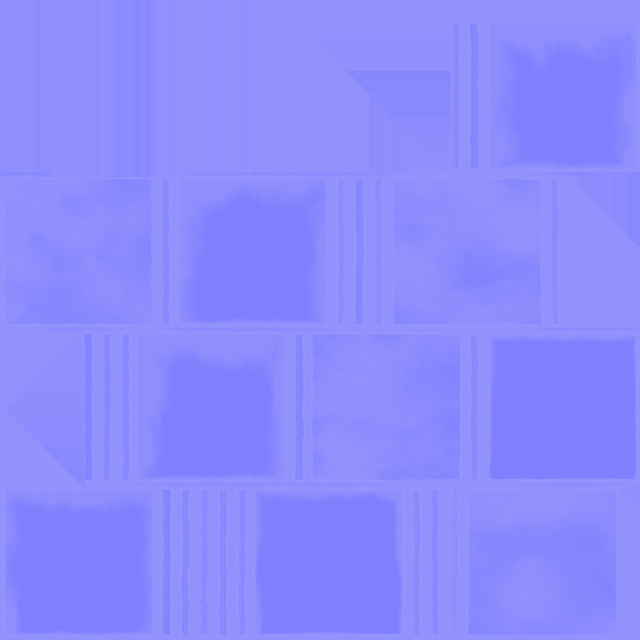
Reproduce this texture map procedurally as a three.js fragment shader.

```glsl
// Flat blue-violet relief map: four rows of square panels, some plain and some cloudy,
// with ragged upright bars in the gaps and ruled, mitred streaks in the empty areas.
// A single "depth" value is built from box distances and noise, then mixed to colour.
#define LIGHT vec3(0.573, 0.573, 0.992)
#define DARK vec3(0.502, 0.502, 1.0)
#define ROW_PITCH 0.2428
#define PANEL vec2(0.2305, 0.2266)
#define MARGIN 0.008
#define BAR_PITCH 0.0293
#define BAR_OFFSET 0.0221
#define BAR_HALF 0.0058
#define RAGGED 0.0035
#define WEAR_DEPTH 0.062
#define SOFT 0.0012

varying vec2 vUv;

float hash(vec2 p) {
  vec3 q = fract(p.xyx * 0.1031);
  q += dot(q, q.yzx + 33.33);
  return fract((q.x + q.y) * q.z);
}

float noise(vec2 p) {
  vec2 i = floor(p), f = fract(p);
  f = f * f * (3.0 - 2.0 * f);
  return mix(mix(hash(i), hash(i + vec2(1, 0)), f.x),
             mix(hash(i + vec2(0, 1)), hash(i + vec2(1, 1)), f.x), f.y);
}

float fbm(vec2 p) {
  float sum = 0.0, amp = 0.5;
  for (int i = 0; i < 5; i++) {
    sum += amp * noise(p);
    p = mat2(1.6, 1.2, -1.2, 1.6) * p + 7.3;
    amp *= 0.5;
  }
  return sum / 0.97;
}

float inside(float d) { return smoothstep(-SOFT, SOFT, d); }
float span(float v, float a, float b) { return inside(v - a) * inside(b - v); }
float ruled(float v) { return noise(vec2(v * 210.0, 3.0)) - 0.5; }

// Left end of each row, and the gap before each panel (the last one trails)
float rowStart(float r) {
  return r < 0.5 ? 0.008 : r < 1.5 ? 0.116 : r < 2.5 ? 0.0065 : 0.69;
}
vec4 rowGaps(float r) {
  return r < 0.5 ? vec4(0.0, 0.16, 0.103, 0.0)
       : r < 1.5 ? vec4(0.099, 0.043, 0.0456, 0.0)
       : r < 2.5 ? vec4(0.0, 0.043, 0.104, 0.026)
                 : vec4(0.0742, 0.1, 0.1, 0.0);
}

// Streaks drawn out from the panel edges, meeting at 45 degree mitres
float streaks(vec2 p) {
  float x = p.x, y = p.y, col = ruled(x), line = ruled(y);
  float top = inside(y - 0.723), body = span(y, 0.733, 0.889);
  float mitre = x + y - 1.4297;
  float d = top * span(x, -1.0, 0.243) * (0.2 + 0.2 * smoothstep(0.16, 0.18, x) + 0.3 * col);
  d += top * span(x, 0.243, 0.43) * (0.06 + 0.12 * col);
  d += inside(mitre) * span(x, -1.0, 0.705)
     * (body * (mix(0.2, 0.6, (y - 0.733) / 0.156) + 0.2 * line)
        + span(y, 0.889, 0.96) * (0.07 + 0.12 * line));
  d += inside(-mitre) * inside(x - 0.577) * body * (0.35 - 2.4 * (x - 0.577) + 0.2 * col);
  d += inside(x + y - 1.612) * span(y, 0.5, 0.732) * (0.15 + 3.4 * (x - 0.885) + 0.2 * col);
  d += inside(x - 0.0065 - abs(y - 0.362)) * inside(0.132 - x)
     * (mix(0.55, 0.06, (y - 0.237) / 0.25) + 0.15 * line);
  d += inside(x + y - 1.208) * span(y, 0.0, 0.238) * inside(x - 0.963) * 0.25;
  return d;
}

// Depth of a panel's face: patchy cloud, or plain with worn edges
float face(vec2 q, vec2 p, float r, float i) {
  float sum = r + i, cloud = fbm(p * 13.0 + sum * 5.0);
  if (mod(sum, 2.0) < 0.5 && sum > 1.0)
    return clamp(0.32 + 1.7 * (fbm(p * vec2(11.0, 14.0)) - 0.5) + 0.3 * (cloud - 0.5), 0.03, 0.85);
  vec2 low = (PANEL * 0.5 + q) / vec2(0.8, 0.2), high = (PANEL * 0.5 - q) / vec2(0.65, 1.0);
  float reach = WEAR_DEPTH * clamp(0.65 + 0.25 * r - 0.35 * i, 0.2, 1.0);
  float t = min(min(low.x, low.y), min(high.x, high.y)) / reach;
  float brush = mix(cloud, fbm(p * vec2(50.0, 18.0)), 0.35);
  return 1.0 - 0.8 * (1.0 - smoothstep(0.1, 1.0, t + 2.0 * (brush - 0.5)));
}

void main() {
  vec2 p = vUv;
  float r = min(floor(p.y / ROW_PITCH), 3.0);
  float bottom = r * ROW_PITCH + MARGIN;
  float rough = (noise(p * 150.0) * 0.6 + noise(p * 330.0) * 0.4 - 0.5) * RAGGED;
  float depth = streaks(p), rim = 0.0;

  // Faint broken lines between the rows
  float k = clamp(floor(p.y / ROW_PITCH + 0.5), 1.0, 3.0);
  depth += 0.35 * smoothstep(0.5, 0.75, noise(vec2(p.x * 9.0, k * 4.0)))
         * inside(0.0025 - abs(p.y - k * ROW_PITCH) + rough);

  vec4 gaps = rowGaps(r);
  float x = rowStart(r);
  for (int n = 0; n < 4; n++) {
    float i = float(n), gap = n == 0 ? gaps.x : n == 1 ? gaps.y : n == 2 ? gaps.z : gaps.w;
    // Nearest bar in the gap
    float bar = max(floor((p.x - x - BAR_OFFSET) / BAR_PITCH + 0.5), 0.0);
    float at = BAR_OFFSET + bar * BAR_PITCH;
    float tone = hash(vec2(bar + 3.0 * i, r + 11.0));
    float sway = (noise(vec2(p.y * 40.0, bar + i * 7.0)) - 0.5) * 0.002;
    float d = max(abs(p.x - x - at + sway) - BAR_HALF * (0.7 + 0.35 * tone),
                  abs(p.y - bottom - PANEL.y * 0.5) - PANEL.y * 0.5) + rough;
    float exists = step(at, gap);
    depth = max(depth, exists * inside(-d) * (0.3 + 0.5 * tone + 0.3 * ruled(p.x)));
    rim = max(rim, exists * exp(-pow((d - 0.0015) / 0.0016, 2.0)));
    x += gap;
    // Panel after the gap
    if (n < 3) {
      vec2 q = p - vec2(x, bottom) - PANEL * 0.5;
      vec2 b = abs(q) - PANEL * 0.5;
      d = max(b.x, b.y) + rough;
      depth = max(depth, inside(-d) * face(q, p, r, i));
      rim = max(rim, exp(-pow((d - 0.001) / 0.0018, 2.0)));
      x += PANEL.x;
    }
  }
  gl_FragColor = vec4(mix(LIGHT, DARK, clamp(depth, 0.0, 1.0) - 0.16 * rim), 1.0);
}
```
